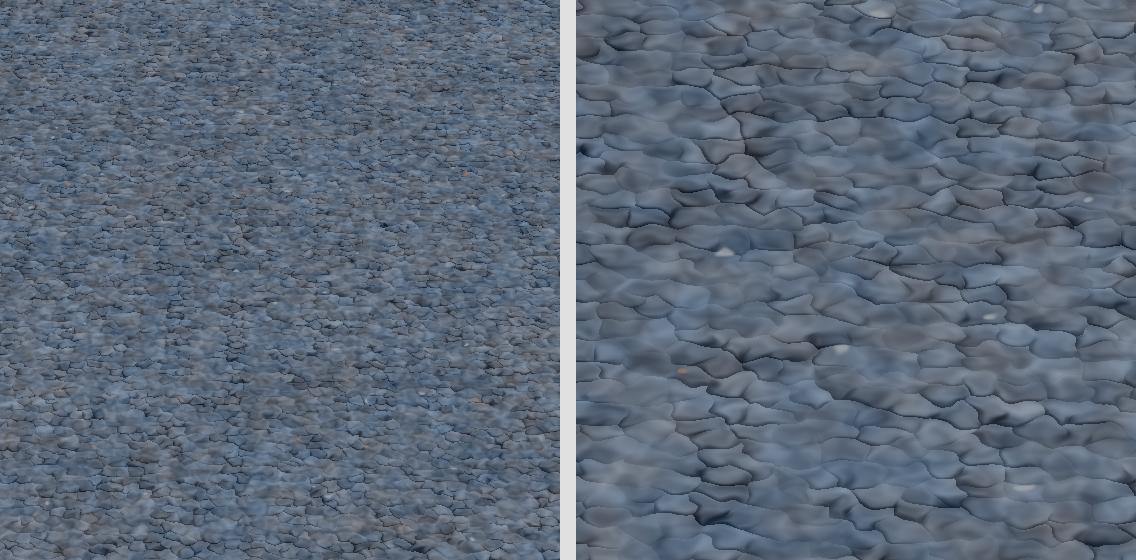
Left: the whole. Right: its middle third, enlarged.
Give the GLSL for this texture, as a WebGL 1 fragment shader.

```glsl
precision highp float;

uniform vec2 u_resolution;

// Layout
const float HORIZON = 3.0;                    // height of the vanishing line
const vec2 GRAIN_DENSITY = vec2(38.0, 62.0);  // grains per unit of ground
const float WARP = 0.4;
const float GRAIN_BLEND = 9.0;
const vec2 LIGHT_DIR = vec2(0.41, 0.91);

// Strength of each tone layer
const float GRAIN_CONTRAST = 0.09;
const float RELIEF = 0.05;
const float GAP_WIDTH = 0.38;
const float GAP_DEPTH = 0.20;
const float MOTTLE = 0.11;
const float GRIT = 0.12;
const float PATCHES = 0.045;

// Colours
const vec3 STONE = vec3(0.374, 0.423, 0.487);
const vec3 TONE_RAMP = vec3(0.95, 1.0, 1.04);
const vec3 BLUE_SHIFT = vec3(-0.045, 0.0, 0.04);
const vec3 WARM_CHIP = vec3(0.60, 0.48, 0.41);
const vec3 PALE_CHIP = vec3(0.63, 0.65, 0.67);
const float CHIP_RARITY = 0.988;

vec2 hash2(vec2 p) {
  vec3 q = fract(p.xyx * vec3(0.1031, 0.1030, 0.0973));
  q += dot(q, q.yzx + 33.33);
  return fract((q.xx + q.yz) * q.zy);
}

float cornerRamp(vec2 cell, vec2 offset) {
  float angle = 6.2832 * hash2(cell).x;
  return dot(vec2(cos(angle), sin(angle)), offset);
}

float gradientNoise(vec2 p) {
  vec2 i = floor(p);
  vec2 f = p - i;
  vec2 u = f * f * f * (f * (f * 6.0 - 15.0) + 10.0);
  vec2 e = vec2(1.0, 0.0);
  float low = mix(cornerRamp(i, f), cornerRamp(i + e, f - e), u.x);
  float high = mix(cornerRamp(i + e.yx, f - e.yx),
                   cornerRamp(i + e.xx, f - e.xx), u.x);
  return mix(low, high, u.y);
}

// Returns blended grain tone, distance to the gap, and side facing the light
vec3 grains(vec2 p) {
  vec2 cell = floor(p);
  float nearest = 8.0;
  float second = 8.0;
  vec2 toCentre = vec2(0.0);
  float toneSum = 0.0;
  float weightSum = 0.0;
  for (int y = -1; y <= 1; y++) {
    for (int x = -1; x <= 1; x++) {
      vec2 id = cell + vec2(float(x), float(y));
      vec2 offset = id + 0.1 + 0.8 * hash2(id) - p;
      float dist = length(offset);
      float weight = exp(-GRAIN_BLEND * dist * dist);
      toneSum += weight * (hash2(id + 71.0).y - 0.5);
      weightSum += weight;
      if (dist < nearest) {
        second = nearest;
        nearest = dist;
        toCentre = offset;
      } else {
        second = min(second, dist);
      }
    }
  }
  return vec3(toneSum / weightSum, second - nearest, -dot(toCentre, LIGHT_DIR));
}

// Sparse coloured chips: rgb colour and coverage
vec4 chips(vec2 p) {
  vec2 id = floor(p);
  vec2 pick = hash2(id + 137.0);
  vec2 centre = 0.35 + 0.3 * hash2(id + 211.0);
  float size = mix(0.22, 0.34, hash2(id + 17.0).x);
  float cover = 1.0 - smoothstep(0.3 * size, size, length(p - id - centre));
  vec3 colour = mix(WARM_CHIP, PALE_CHIP, step(0.5, pick.y));
  return vec4(colour, 0.8 * cover * step(CHIP_RARITY, pick.x));
}

void main() {
  vec2 uv = gl_FragCoord.xy / u_resolution.y;

  // Ground plane receding gently towards the top
  float depth = HORIZON / (HORIZON - uv.y);
  vec2 ground = vec2((uv.x - 0.5) * depth, HORIZON * depth);
  vec2 p = ground * GRAIN_DENSITY + 64.0;
  vec2 warped = p + WARP * vec2(gradientNoise(p * 1.3),
                                gradientNoise(p * 1.3 + 43.7));

  // Grains with broken shadow gaps on their lower left edges
  vec3 grain = grains(warped);
  float gap = 1.0 - smoothstep(0.0, GAP_WIDTH, grain.y);
  gap *= 1.0 - smoothstep(-0.35, 0.25, grain.z);
  gap *= smoothstep(-0.3, 0.3, gradientNoise(p * 0.45 + 19.3));

  float tone = GRAIN_CONTRAST * grain.x + RELIEF * grain.z - GAP_DEPTH * gap;
  tone += MOTTLE * gradientNoise(warped * 0.8 + 7.1);
  tone += GRIT * gradientNoise(warped * 1.9 + 31.5);
  tone += PATCHES * gradientNoise(ground * vec2(4.0, 7.0) + 5.2);

  // Drifting tint between blue and brownish grey
  float tint = gradientNoise(p * 0.6 + 83.0)
             + 0.6 * gradientNoise(ground * vec2(5.0, 8.0) + 23.0);
  vec3 colour = STONE + TONE_RAMP * tone + BLUE_SHIFT * tint;

  vec4 chip = chips(warped);
  colour = mix(colour, chip.rgb, chip.a);
  gl_FragColor = vec4(clamp(colour, 0.0, 1.0), 1.0);
}
```
